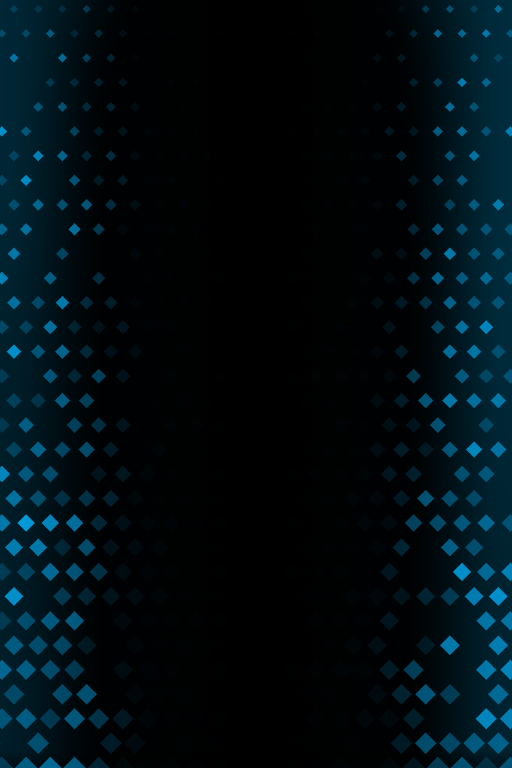
Give the GLSL for this background, as a WebGL 2 fragment shader.

```glsl
#version 300 es
// Draws glowing blue side bands over black, with staggered diamonds that grow downwards.
precision highp float;

uniform vec2 u_resolution;
out vec4 fragColor;

// Lengths are fractions of the canvas width, measured from the top left.
const vec2 PITCH = vec2(0.0473, 0.0478);
const vec2 FIRST_DIAMOND = vec2(0.0273, 0.0176);
const float SIZE_TOP = 0.0078;
const float SIZE_BOTTOM = 0.0215;
const float MISSING_SHARE = 0.2;
const float DIAMOND_SOLID = 0.05;  // full strength up to this distance from a side
const float DIAMOND_REACH = 0.30;  // almost gone at this distance
const float DIAMOND_TRACE = 0.025; // strength left towards the middle
const float GLOW_REACH = 0.215;
const float GLOW_TOP_SPREAD = 0.07;

const vec3 BASE_COLOR = vec3(0.0, 0.004, 0.006);
const vec3 GLOW_COLOR = vec3(0.0, 0.155, 0.215);
const vec3 DIAMOND_COLOR = vec3(0.01, 0.60, 0.85);

float hash(vec2 p) {
    return fract(sin(dot(p, vec2(127.1, 311.7))) * 43758.5453);
}

float sideDistance(float x) {
    return min(x, 1.0 - x);
}

// Soft light from both sides, wider at the top and stronger on the right.
float sideGlow(vec2 p, float depth) {
    float reach = GLOW_REACH + GLOW_TOP_SPREAD * exp(-p.y / 0.12);
    float falloff = 1.0 - smoothstep(0.0, reach, sideDistance(p.x));
    float leftGain = mix(0.95, 0.70, smoothstep(0.15, 0.6, depth));
    float rightGain = mix(1.08, 0.85, smoothstep(0.3, 0.8, depth));
    return falloff * mix(leftGain, rightGain, step(0.5, p.x));
}

// Coverage times strength of the diamond in the cell around p.
float diamonds(vec2 p, float aspect, float pixel) {
    vec2 grid = (p - FIRST_DIAMOND) / PITCH;
    float row = floor(grid.y + 0.5);
    float stagger = 0.5 * mod(row, 2.0);
    float column = floor(grid.x + stagger + 0.5);
    vec2 cell = vec2(column, row);
    vec2 center = FIRST_DIAMOND + vec2(column - stagger, row) * PITCH;

    // Rotated square with a one pixel soft edge
    float size = mix(SIZE_TOP, SIZE_BOTTOM, center.y / aspect);
    vec2 offset = abs(p - center);
    float distanceToEdge = (offset.x + offset.y - size) * 0.7071;
    float coverage = 1.0 - smoothstep(-0.6 * pixel, 0.6 * pixel, distanceToEdge);

    // Random strength, fading inwards and dimmed in the first row
    float side = sideDistance(center.x);
    float fade = 1.0 - smoothstep(DIAMOND_SOLID, DIAMOND_REACH, side);
    fade += DIAMOND_TRACE * (1.0 - smoothstep(0.30, 0.48, side));
    float present = step(MISSING_SHARE, hash(cell + 3.7));
    float strength = mix(0.22, 1.0, hash(cell + 19.3));
    float topDim = mix(0.6, 1.0, smoothstep(0.0, 0.1, center.y));
    return coverage * present * strength * min(fade, 1.0) * topDim;
}

void main() {
    float pixel = 1.0 / u_resolution.x;
    float aspect = u_resolution.y * pixel;
    vec2 p = vec2(gl_FragCoord.x, u_resolution.y - gl_FragCoord.y) * pixel;
    float depth = p.y / aspect;

    // Background: near black, darkest in the middle
    float middle = smoothstep(0.30, 0.45, sideDistance(p.x));
    vec3 color = BASE_COLOR * (1.0 - 0.8 * middle);
    color += GLOW_COLOR * sideGlow(p, depth);
    color *= 1.0 - 0.5 * smoothstep(0.975, 1.0, depth);

    color = mix(color, DIAMOND_COLOR, diamonds(p, aspect, pixel));
    fragColor = vec4(color, 1.0);
}
```
